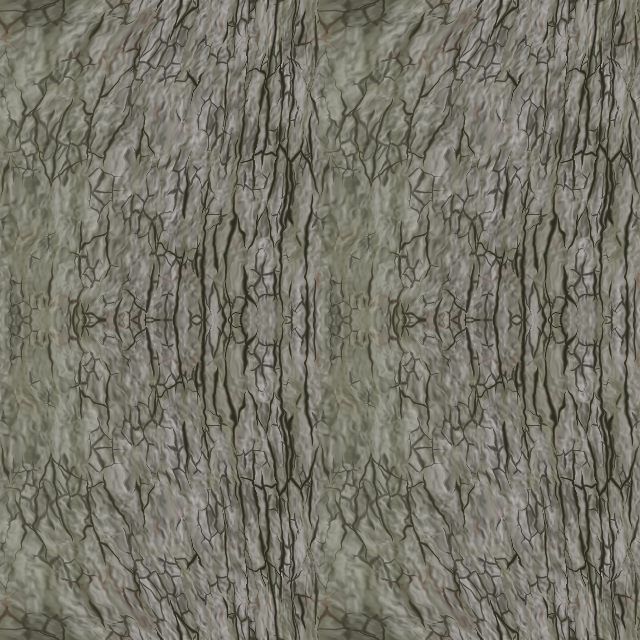
This texture is drawn by a Shadertoy shader. Its source:

```glsl
// Weathered tree bark: two tiles across, each mirrored about the middle height.
// Stretched cellular noise splits the bark into plates, a few long fissures run
// down the rough right side, and streaked noise gives grain, moss and rust.

#define REPEATS 2.0
#define LEAN 0.18
#define CRACK_WIDTH 0.0095
#define FISSURE_COUNT 5
#define RELIEF 0.36
#define LIGHT vec3(0.60, 0.59, 0.57)
#define GRAY vec3(0.51, 0.50, 0.47)
#define MOSS vec3(0.43, 0.43, 0.34)
#define SHADE vec3(0.34, 0.33, 0.29)
#define DARK vec3(0.15, 0.14, 0.10)
#define RUST vec3(0.43, 0.32, 0.26)

vec2 hash2(vec2 p) {
    vec3 q = fract(p.xyx * vec3(0.1031, 0.1030, 0.0973));
    q += dot(q, q.yzx + 33.33);
    return fract((q.xx + q.yz) * q.zy);
}

// Value noise; freq holds the cells per tile, so it wraps in x.
float noise(vec2 p, vec2 freq) {
    vec2 q = p * freq, i = floor(q), f = q - i;
    f *= f * (3.0 - 2.0 * f);
    float x0 = mod(i.x, freq.x), x1 = mod(i.x + 1.0, freq.x);
    vec2 seed = freq.yx * 3.0;
    float low = mix(hash2(vec2(x0, i.y) + seed).x, hash2(vec2(x1, i.y) + seed).x, f.x);
    float high = mix(hash2(vec2(x0, i.y + 1.0) + seed).x, hash2(vec2(x1, i.y + 1.0) + seed).x, f.x);
    return mix(low, high, f.y);
}

// Vertical wood grain, from broad streaks to fine flecks.
float grain(vec2 p) {
    return 0.24 * noise(p, vec2(24.0, 9.0)) + 0.28 * noise(p, vec2(51.0, 21.0))
         + 0.28 * noise(p, vec2(88.0, 47.0)) + 0.20 * noise(p, vec2(131.0, 93.0));
}

// Cellular plates: distance to the edge, how upright the edge is, plate id.
vec3 plates(vec2 p, vec2 cells) {
    vec2 q = p * cells, base = floor(q), near1 = vec2(9.0), near2 = vec2(9.0);
    float id = 0.0;
    for (int y = -1; y <= 1; y++)
    for (int x = -1; x <= 1; x++) {
        vec2 cell = base + vec2(x, y);
        vec2 h = hash2(vec2(mod(cell.x, cells.x), cell.y) + cells);
        vec2 r = cell + 0.1 + 0.8 * h - q;
        if (dot(r, r) < dot(near1, near1)) { near2 = near1; near1 = r; id = h.y; }
        else if (dot(r, r) < dot(near2, near2)) near2 = r;
    }
    vec2 n = normalize(near2 - near1);
    float d = dot(0.5 * (near1 + near2), n);
    n *= cells;
    return vec3(d / length(n), abs(normalize(n).x), id);
}

// Soft line coverage, fading out as the width drops below a pixel.
float line(float dist, float width, float pixel) {
    float cover = 1.0 - smoothstep(0.1 * width, width + 0.4 * pixel, dist);
    return cover * clamp(1.6 * width / pixel, 0.0, 1.0);
}

void mainImage(out vec4 fragColor, in vec2 fragCoord) {
    vec2 uv = fragCoord / iResolution.xy;
    float pixel = REPEATS / iResolution.y;
    vec2 tile = vec2(fract(uv.x * REPEATS), abs(uv.y - 0.5) * 2.0);
    float rough = smoothstep(0.05, 0.65, tile.x) * (1.0 - smoothstep(0.97, 1.0, tile.x));

    // Bend the bark outwards from the mirror line, then wobble and fray it.
    vec2 p = tile;
    p.x -= LEAN * tile.y * tile.y * sin(3.14159 * tile.x);
    p.x += 0.030 * (noise(p, vec2(8.0, 7.0)) - 0.5) + 0.008 * (noise(p, vec2(29.0, 31.0)) - 0.5);
    p.x += 0.007 * (noise(p, vec2(67.0, 59.0)) - 0.5);
    p.y += 0.050 * (noise(p, vec2(15.0, 11.0)) - 0.5) + 0.016 * (noise(p, vec2(53.0, 41.0)) - 0.5);

    // Plate cracks: coarse ones deepen to the right, fine ones are short nicks.
    vec3 coarse = plates(p, vec2(13.0, 4.0));
    vec3 fine = plates(p, vec2(31.0, 15.0));
    float coarseBreak = smoothstep(0.36, 0.85, noise(p, vec2(12.0, 11.0)));
    float fineBreak = smoothstep(0.48, 0.92, noise(p, vec2(21.0, 16.0)));
    float coarseWidth = CRACK_WIDTH * mix(0.4, 1.0, coarse.y * coarse.y);
    float crack = line(coarse.x, coarseWidth * coarseBreak * mix(0.55, 1.0, rough), pixel);
    crack = max(crack, 0.75 * line(fine.x, 0.7 * CRACK_WIDTH * fineBreak, pixel));

    // Long fissures down the rough side.
    float gap = 1.0;
    for (int i = 0; i < FISSURE_COUNT; i++) {
        float x = 0.63 + 0.085 * float(i);
        float centre = x + 0.025 * (noise(vec2(x, tile.y), vec2(31.0, 5.0)) - 0.5);
        float d = abs(p.x - centre);
        float open = smoothstep(0.25, 0.8, noise(vec2(x, tile.y), vec2(37.0, 7.0)));
        crack = max(crack, line(d, CRACK_WIDTH * open, pixel));
        gap = min(gap, d);
    }

    // Plate surface: grain, relief and tint.
    float streak = grain(p);
    float slope = streak - grain(p + vec2(0.006, -0.005));
    vec3 color = mix(GRAY, LIGHT, smoothstep(0.42, 0.64, streak));
    color = mix(color, SHADE, 0.6 * smoothstep(0.43, 0.26, streak));
    color *= 0.97 + 0.04 * coarse.z + 0.05 * fine.z;
    color *= mix(vec3(0.94, 0.965, 0.91), vec3(1.0, 0.995, 1.01), smoothstep(0.1, 0.6, tile.x));

    // Moss in upright streaks and beside the cracks; rust on small breaks.
    float mossStreak = smoothstep(0.50, 0.85, noise(p, vec2(23.0, 4.0)));
    float halo = 1.0 - smoothstep(0.0, 0.018, min(coarse.x, gap));
    color = mix(color, MOSS, clamp(0.40 * mossStreak + 0.45 * halo, 0.0, 0.7));
    float rust = smoothstep(0.72, 0.92, noise(p, vec2(14.0, 17.0)));
    color = mix(color, RUST, 0.45 * rust * (1.0 - smoothstep(0.001, 0.008, fine.x)));
    color += RELIEF * slope * mix(0.7, 1.0, rough);

    // Shadowed corner patch, then the open cracks.
    float patchDist = length((tile - vec2(0.14, 1.0)) * vec2(1.0, 1.3));
    color *= 1.0 - 0.20 * (1.0 - smoothstep(0.03, 0.18, patchDist));
    color = mix(color, DARK, crack * mix(0.65, 0.92, rough));
    fragColor = vec4(clamp(color, 0.0, 1.0), 1.0);
}
```
